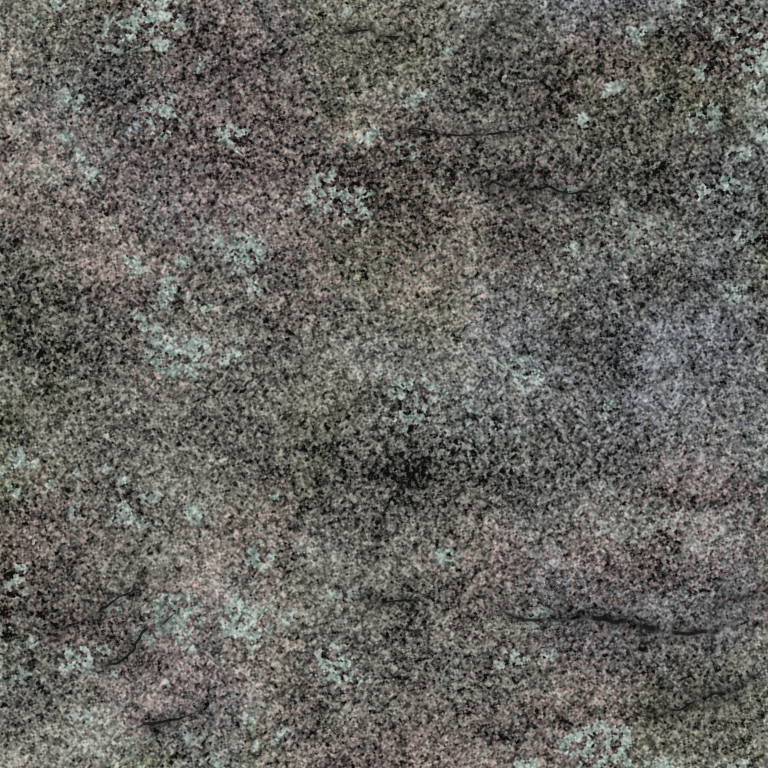
Reproduce this texture procedurally as a Shadertoy shader.

```glsl
// Weathered granite: fine gritty grey stone with faint pink, olive and blue
// stains, thin cracks and crusty pale lichen. Rotated layers of value noise
// give the stone, jittered cells the lichen, a short loop the cracks.

const float STONE_LEVEL   = 0.412;
const float STAIN_DEPTH   = 0.27;
const float MOTTLE_DEPTH  = 0.24;
const float GRAIN_DEPTH   = 0.60;
const float PIT_DEPTH     = 0.17;
const float VEIN_DEPTH    = 0.13;
const float CRACK_WIDTH   = 0.0024;
const int   CRACK_COUNT   = 12;
const vec3  NEUTRAL_TINT  = vec3(1.01, 1.00, 0.94);
const vec3  PINK_TINT     = vec3(1.10, 0.98, 0.95);
const vec3  OLIVE_TINT    = vec3(0.98, 1.00, 0.82);
const vec3  BLUE_TINT     = vec3(0.97, 1.00, 1.03);
const vec3  LICHEN_COLOR  = vec3(0.575, 0.635, 0.605);
const vec3  CRACK_COLOR   = vec3(0.085, 0.085, 0.085);
const mat2  TURN          = mat2(0.8, 0.6, -0.6, 0.8);
const mat2  TURN_BACK     = mat2(0.92, -0.39, 0.39, 0.92);

// Integer hash: two independent values in 0..1 per lattice point
vec2 hash2(vec2 cell, uint seed) {
    uvec2 v = uvec2(ivec2(cell)) * 1664525u + 1013904223u + seed * 747796405u;
    v.x += v.y * 1664525u;
    v.y += v.x * 1664525u;
    v ^= v >> 16u;
    v.x += v.y * 1664525u;
    v.y += v.x * 1664525u;
    v ^= v >> 16u;
    return vec2(v >> 8u) / 16777216.0;
}

float noise(vec2 p, uint seed) {
    vec2 i = floor(p), f = fract(p);
    f = f * f * (3.0 - 2.0 * f);
    float low  = mix(hash2(i, seed).x, hash2(i + vec2(1, 0), seed).x, f.x);
    float high = mix(hash2(i + vec2(0, 1), seed).x, hash2(i + vec2(1, 1), seed).x, f.x);
    return mix(low, high, f.y);
}

float fbm(vec2 p, uint seed) {
    float sum = 0.0, weight = 0.5;
    for (int i = 0; i < 5; i++) {
        sum += weight * noise(p, seed + uint(i));
        p = mat2(1.6, 1.2, -1.2, 1.6) * p + 7.3;
        weight *= 0.55;
    }
    return sum / 1.055;
}

// Ragged colonies, one candidate per cell, kept where the habitat is rich
float lichenColonies(vec2 p, float cells, float share, uint seed) {
    vec2 q = p * cells, home = floor(q);
    float ragged = (fbm(p * 42.0, seed + 20u) - 0.5) * 2.4;
    float cover = 0.0;
    for (int y = -1; y <= 1; y++)
    for (int x = -1; x <= 1; x++) {
        vec2 cell = home + vec2(x, y);
        vec2 spot = hash2(cell, seed), traits = hash2(cell, seed + 1u);
        float habitat = fbm((cell + spot) / cells * 3.2, 90u) - 0.5;
        float alive = step(traits.x, share + habitat * 1.8);
        float radius = mix(0.16, 0.42, traits.y * traits.y);
        vec2 offset = (q - cell - spot) * vec2(0.9, 1.15);
        float edge = length(offset) + ragged * radius - radius;
        cover = max(cover, alive * (1.0 - smoothstep(-0.12, 0.06, edge)));
    }
    return cover;
}

// x: sharp crack line, y: soft dark stain beside it
vec2 cracks(vec2 p) {
    vec2 result = vec2(0.0);
    float wobble = (fbm(p * 9.0, 130u) - 0.5) * 0.055;
    float broken = smoothstep(0.3, 0.6, noise(p * 45.0, 140u));
    for (int i = 0; i < CRACK_COUNT; i++) {
        vec2 traits = hash2(vec2(i, 3), 151u);
        bool ledge = i == 0;
        vec2 center = ledge ? vec2(0.82, 0.18) : hash2(vec2(i, 8), 150u);
        float angle = ledge ? -0.04 : mix(-0.2, 0.6, traits.x);
        float reach = ledge ? 0.26 : mix(0.04, 0.12, traits.y);
        vec2 q = mat2(cos(angle), -sin(angle), sin(angle), cos(angle)) * (p - center);
        q.y += wobble - q.x * q.x * 0.9;
        float taper = 1.0 - smoothstep(0.35, 1.0, abs(q.x) / reach);
        float width = CRACK_WIDTH * (ledge ? 1.7 : 1.0) * (0.35 + 0.65 * taper);
        float line = taper * (1.0 - smoothstep(width * 0.3, width, abs(q.y)));
        float stain = taper * exp(-abs(q.y) / 0.014);
        result = max(result, vec2(line * mix(0.25, 1.0, broken), stain));
    }
    return result;
}

void mainImage(out vec4 fragColor, in vec2 fragCoord) {
    vec2 p = fragCoord / iResolution.y;
    vec2 a = TURN * p, b = TURN_BACK * p;

    // Broad stains and fine mineral grain
    float stain = fbm(p * vec2(3.6, 5.4), 10u) - 0.5;
    float mottle = fbm(p * vec2(15.0, 23.0), 30u) - 0.5;
    float grain = (noise(a * 370.0, 40u) - 0.5) * 0.66
                + (noise(b * 215.0, 41u) - 0.5) * 0.46
                + (noise(a * 105.0, 42u) - 0.5) * 0.20;
    float pits = smoothstep(0.62, 0.84, noise(b * 250.0, 43u) - stain * 0.3 - mottle * 0.3);
    float ridge = abs(fbm(p * vec2(30.0, 46.0), 45u) - 0.5);
    float veins = (1.0 - smoothstep(0.0, 0.035, ridge)) * smoothstep(0.4, 0.65, noise(p * 11.0, 46u));
    float light = STONE_LEVEL + stain * STAIN_DEPTH + mottle * MOTTLE_DEPTH
                + grain * GRAIN_DEPTH - pits * PIT_DEPTH - veins * VEIN_DEPTH;

    // Mineral and moss tints, flecked by the grain
    float fleck = (noise(a * 210.0, 50u) - 0.5) * 0.4;
    float pink  = smoothstep(0.47, 0.74, fbm(p * 4.0, 60u) + fleck);
    float olive = smoothstep(0.46, 0.72, fbm(p * 4.6, 70u) + fleck * 0.4);
    float blue  = smoothstep(0.46, 0.70, fbm(p * 3.8, 80u) + fleck * 0.5);
    vec3 tint = mix(NEUTRAL_TINT, BLUE_TINT, blue);
    tint = mix(tint, OLIVE_TINT, olive * 0.85);
    tint = mix(tint, PINK_TINT, pink * 0.85);
    vec3 color = max(light, 0.06) * tint;

    // Lichen: crusty colonies plus a thin dusting, both crumbled by the grain
    float crust = max(lichenColonies(p, 10.0, 0.22, 100u), lichenColonies(p, 23.0, 0.22, 110u));
    float dusting = smoothstep(0.56, 0.76, fbm(p * vec2(5.0, 7.0), 120u)) * 0.45;
    float speckle = smoothstep(0.36, 0.58, noise(b * 130.0, 125u) + grain * 0.5 + mottle * 0.4);
    float lichen = max(crust * 0.85, dusting) * speckle;
    color = mix(color, LICHEN_COLOR + grain * 0.5 + mottle * 0.12, lichen);

    // Cracks and their damp margins
    vec2 crack = cracks(p);
    color *= 1.0 - 0.33 * crack.y;
    color = mix(color, CRACK_COLOR, crack.x * 0.88);

    fragColor = vec4(clamp(color, 0.0, 1.0), 1.0);
}
```
